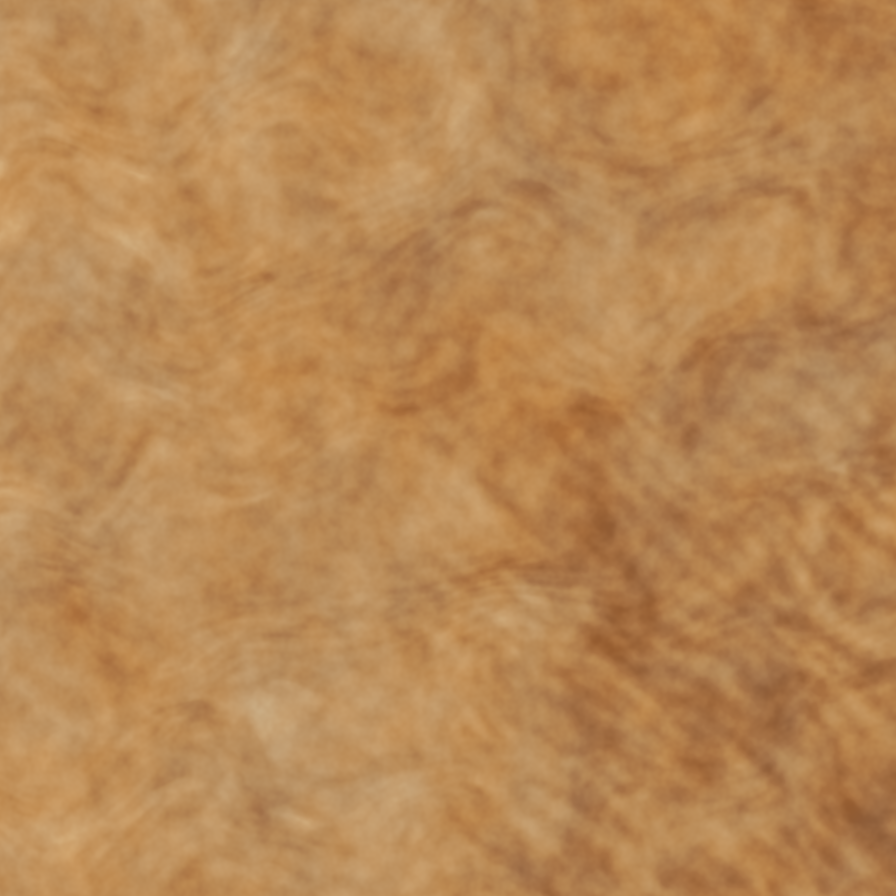
Reproduce this texture procedurally as a Shadertoy shader.

```glsl
// Colour ramp, dark to light
const vec3 UMBER  = vec3(0.57, 0.36, 0.20);
const vec3 BROWN  = vec3(0.66, 0.45, 0.27);
const vec3 TAN    = vec3(0.73, 0.54, 0.33);
const vec3 SAND   = vec3(0.78, 0.61, 0.41);
const vec3 CREAM  = vec3(0.83, 0.69, 0.50);
const vec3 WARMTH = vec3(0.012, -0.003, -0.018);

// Strength of each layer, in standard deviations of tone
const float SLOPE_GAIN  = 1.75;
const float CLOUD_GAIN  = 0.38;
const float MOTTLE_GAIN = 0.36;
const float GRAIN_GAIN  = 0.27;
const float FIBRE_GAIN  = 0.20;
const float STREAK_GAIN = 0.42;
const float SMUDGE_GAIN = 0.95;
const float FLAKE_GAIN  = 0.80;
const float TONE_OFFSET = 0.08;

// Feature frequencies per canvas width
const float CLOUD_FREQ  = 3.2;
const float MOTTLE_FREQ = 11.0;
const float GRAIN_FREQ  = 38.0;
const vec2 FIBRE_FREQ   = vec2(22.0, 52.0);
const vec2 STREAK_FREQ  = vec2(11.0, 46.0);
const vec2 SMUDGE_FREQ  = vec2(7.0, 15.0);
const vec2 FLAKE_FREQ   = vec2(8.0, 17.0);
const float STREAK_ANGLE = -0.72;
const float NOISE_NORM   = 5.0;

vec2 randomGradient(vec2 cell) {
    uvec2 q = uvec2(ivec2(cell) + 32768);
    uint h = q.x * 1597334677u ^ q.y * 3812015801u;
    h = (h ^ (h >> 15)) * 2246822519u;
    h ^= h >> 13;
    float a = float(h & 65535u) / 65536.0 * 6.28319;
    return vec2(cos(a), sin(a));
}

// Gradient noise scaled to roughly unit deviation
float noise(vec2 p) {
    vec2 i = floor(p), f = p - i;
    vec2 u = f * f * f * (f * (f * 6.0 - 15.0) + 10.0);
    vec2 e = vec2(1.0, 0.0);
    float a = dot(randomGradient(i), f);
    float b = dot(randomGradient(i + e.xy), f - e.xy);
    float c = dot(randomGradient(i + e.yx), f - e.yx);
    float d = dot(randomGradient(i + e.xx), f - e.xx);
    return NOISE_NORM * mix(mix(a, b, u.x), mix(c, d, u.x), u.y);
}

mat2 rotation(float a) {
    return mat2(cos(a), -sin(a), sin(a), cos(a));
}

float fbm(vec2 p) {
    float sum = 0.0, gain = 0.85;
    for (int i = 0; i < 3; i++) {
        sum += gain * noise(p);
        p = rotation(0.6) * p * 2.03 + 17.3;
        gain *= 0.55;
    }
    return sum;
}

vec3 ramp(float tone) {
    vec3 c = mix(UMBER, BROWN, smoothstep(-3.6, -1.2, tone));
    c = mix(c, TAN, clamp((tone + 1.5) / 1.55, 0.0, 1.0));
    c = mix(c, SAND, clamp((tone - 0.05) / 1.6, 0.0, 1.0));
    return mix(c, CREAM, smoothstep(1.5, 3.6, tone));
}

void mainImage(out vec4 fragColor, in vec2 fragCoord) {
    vec2 p = fragCoord / iResolution.y;
    vec2 warp = vec2(noise(p * 6.0 + 3.7), noise(p * 6.0 + 41.2));
    vec2 q = p + 0.012 * warp;

    // Pale upper left falling to darker lower right
    float slope = dot(p - 0.5, vec2(-0.95, 0.28));
    float tone = TONE_OFFSET + SLOPE_GAIN * slope;

    // Clouding, mottling and fine grain
    tone += CLOUD_GAIN * fbm(q * CLOUD_FREQ + 8.1);
    tone += MOTTLE_GAIN * fbm(rotation(0.4) * q * MOTTLE_FREQ + 23.0);
    tone += GRAIN_GAIN * fbm(rotation(1.1) * p * GRAIN_FREQ + 61.0);

    // Short, nearly level fibres bent by the warp
    vec2 bent = rotation(0.25) * (p + 0.03 * warp);
    tone += FIBRE_GAIN * noise(bent * FIBRE_FREQ + 5.0);

    // Diagonal scratches toward the lower right
    float streakArea = smoothstep(0.25, 0.65, p.x) * (1.0 - smoothstep(0.4, 0.75, p.y));
    vec2 along = rotation(STREAK_ANGLE) * (p + 0.006 * warp);
    tone += STREAK_GAIN * streakArea * noise(along * STREAK_FREQ + 13.0);

    // Dark smudges and pale worn flakes
    float smudge = smoothstep(0.9, 2.6, fbm(q * SMUDGE_FREQ + 31.0));
    float flake = smoothstep(1.0, 2.6, fbm(q * FLAKE_FREQ + 77.0));
    tone -= SMUDGE_GAIN * smudge;
    tone += FLAKE_GAIN * flake * (1.0 - smoothstep(0.2, 0.7, p.x));

    // Drift between ochre and dull brown
    float warmth = 0.6 * fbm(q * 4.5 + 52.0) + 0.25 * noise(p * 30.0 + 19.0);
    fragColor = vec4(clamp(ramp(tone) + WARMTH * warmth, 0.0, 1.0), 1.0);
}
```
